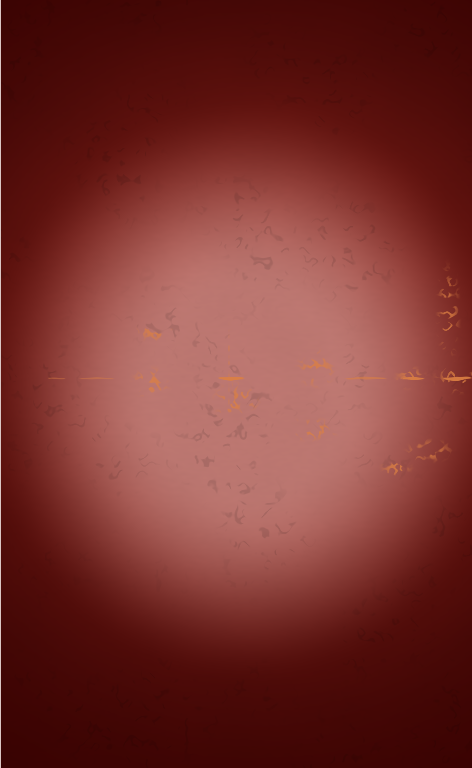
This background is drawn by a Shadertoy shader. Its source:

```glsl
// A worn dark red sheet lit by a soft rosy glow a little below mid-height.
// Two radial falloffs build the light; ridged gradient noise, limited to
// elliptical patches and a folded crease, adds ochre flecks and scratches.

const vec3 DEEP_RED  = vec3(0.205, 0.002, 0.000);
const vec3 WARM_RED  = vec3(0.600, 0.165, 0.130);
const vec3 ROSE      = vec3(0.735, 0.465, 0.440);
const vec3 OCHRE     = vec3(0.860, 0.500, 0.260);
const vec3 PALE_EDGE = vec3(0.860, 0.780, 0.770);
const float CREASE_Y = 0.829;

// Random gradient at a lattice point, each component in -1..1
vec2 gradientAt(vec2 cell) {
    vec3 q = fract(cell.xyx * vec3(0.1031, 0.1030, 0.0973));
    q += dot(q, q.yzx + 33.33);
    return 2.0 * fract((q.xx + q.yz) * q.zy) - 1.0;
}

float gradientNoise(vec2 p) {
    vec2 i = floor(p), f = p - i;
    vec2 u = f * f * f * (f * (f * 6.0 - 15.0) + 10.0);
    vec2 e = vec2(0.0, 1.0);
    float low = mix(dot(gradientAt(i), f),
                    dot(gradientAt(i + e.yx), f - e.yx), u.x);
    float high = mix(dot(gradientAt(i + e), f - e),
                     dot(gradientAt(i + e.yy), f - e.yy), u.x);
    return mix(low, high, u.y);
}

// Soft elliptical patch: 1 at its centre, 0 at its rim
float patchMask(vec2 p, vec2 centre, vec2 radius) {
    return 1.0 - smoothstep(0.2, 1.0, length((p - centre) / radius));
}

// Broken thin lines along the zero crossings of noise
float scratches(vec2 p, float scale, float width, float threshold, float pixel) {
    float soft = pixel * scale;
    float ridge = abs(gradientNoise(p * scale));
    float line = 1.0 - smoothstep(width, width + soft, ridge);
    float broken = gradientNoise(p * scale * 0.73 + 19.7);
    return line * smoothstep(threshold, threshold + 0.12, broken);
}

// Tapered horizontal stroke
float stroke(vec2 p, vec2 centre, float halfLength, float thickness, float pixel) {
    vec2 d = abs(p - centre);
    float taper = thickness * max(0.0, 1.0 - d.x / halfLength);
    float line = 1.0 - smoothstep(taper, taper + pixel, d.y);
    return line * (1.0 - smoothstep(0.75, 1.0, d.x / halfLength));
}

// Deep red field, then the rosy glow over it
vec3 lightField(vec2 p) {
    float warmth = length(p - vec2(0.54, 0.865)) / 0.58;
    vec3 colour = mix(DEEP_RED, WARM_RED, exp(-warmth * warmth));
    float r = length((p - vec2(0.525, 0.805)) * vec2(1.06, 0.97));
    return mix(colour, ROSE, 1.0 - smoothstep(0.20, 0.61, r));
}

// Patches of worn flecks: centre xy, radius zw
float flecks(vec2 p, float pixel) {
    vec4 patches[10] = vec4[10](
        vec4(0.32, 0.82, 0.05, 0.04), vec4(0.33, 0.93, 0.05, 0.03),
        vec4(0.50, 0.78, 0.06, 0.05), vec4(0.67, 0.85, 0.05, 0.05),
        vec4(0.66, 0.72, 0.07, 0.03), vec4(0.87, 0.83, 0.04, 0.03),
        vec4(0.97, 0.83, 0.06, 0.04), vec4(0.91, 0.675, 0.06, 0.03),
        vec4(0.84, 0.64, 0.04, 0.03), vec4(0.95, 0.97, 0.03, 0.12));
    float area = 0.0;
    for (int i = 0; i < 10; i++)
        area = max(area, patchMask(p, patches[i].xy, patches[i].zw));
    return area * scratches(p, 62.0, 0.06, 0.02, pixel);
}

// Worn fold: strokes as centre x, half length, thickness
float crease(vec2 p, float pixel) {
    vec3 strokes[6] = vec3[6](
        vec3(0.120, 0.020, 0.0006), vec3(0.205, 0.040, 0.0008),
        vec3(0.490, 0.030, 0.0035), vec3(0.775, 0.048, 0.0018),
        vec3(0.875, 0.026, 0.0028), vec3(0.968, 0.034, 0.0035));
    vec2 bent = p + vec2(0.0, 0.004 * gradientNoise(p * 32.0));
    float worn = 0.0;
    for (int i = 0; i < 6; i++) {
        vec3 s = strokes[i];
        float strength = mix(0.45, 1.0, smoothstep(0.001, 0.003, s.z));
        worn = max(worn, strength * stroke(bent, vec2(s.x, CREASE_Y), s.y, s.z, pixel));
    }
    // Short upright fold crossing the long one
    float gaps = smoothstep(-0.1, 0.25, gradientNoise(vec2(3.0, p.y * 70.0)));
    float upright = stroke(bent.yx, vec2(0.855, 0.485), 0.10, 0.001, pixel);
    return max(worn, 0.4 * gaps * upright);
}

void mainImage(out vec4 fragColor, in vec2 fragCoord) {
    float pixel = 1.0 / iResolution.x;
    vec2 p = fragCoord * pixel;
    p.y *= 1.634 * iResolution.x / iResolution.y;
    vec3 colour = lightField(p);

    // Paper mottling and faint dark scratches
    float mottle = gradientNoise(p * 9.0) + 0.6 * gradientNoise(p * vec2(45.0, 110.0));
    colour *= 1.0 + 0.025 * mottle;
    float wear = smoothstep(-0.1, 0.3, gradientNoise(p * 5.0 + 4.0));
    colour *= 1.0 - 0.10 * wear * scratches(p, 48.0, 0.03, 0.08, pixel);

    // Ochre wear
    float worn = max(0.75 * flecks(p, pixel), 0.9 * crease(p, pixel));
    colour = mix(colour, OCHRE, worn);

    // Pale sliver down the left border
    float border = clamp((0.0021 - p.x) / pixel + 0.5, 0.0, 1.0);
    fragColor = vec4(mix(colour, PALE_EDGE, border), 1.0);
}
```
